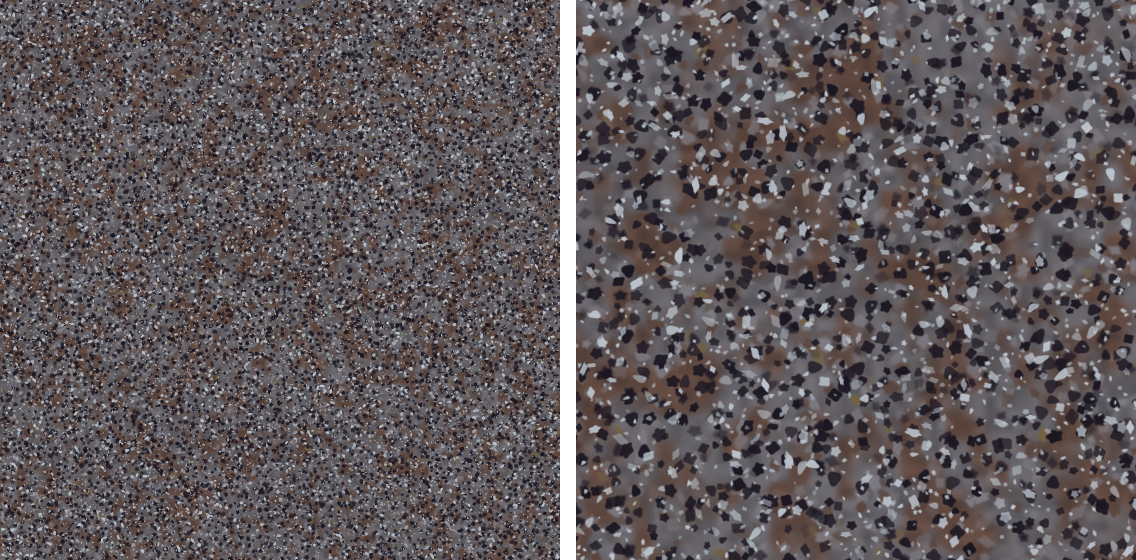
Left, the full canvas; right, a detail of the centre.
A WebGL 1 fragment shader for this texture:

```glsl
precision highp float;
// Speckled granite: brown-grey mottled ground with dark, pale and ochre grains.

#define DARK_CELLS 112.0
#define PALE_CELLS 112.0
#define SPECK_CELLS 190.0
#define DARK_SHARE 0.58
#define PALE_SHARE 0.36
#define SPECK_SHARE 0.30
#define EDGE 0.0007
#define BROWN vec3(0.355, 0.270, 0.240)
#define GREY vec3(0.385, 0.375, 0.395)
#define DARK vec3(0.105, 0.088, 0.130)
#define PALE vec3(0.730, 0.765, 0.800)
#define OCHRE vec3(0.450, 0.380, 0.260)

uniform vec2 u_resolution;

// Four random values per cell, without sine.
vec4 hash4(vec2 p) {
  vec4 q = fract(p.xyxy * vec4(0.1031, 0.1030, 0.0973, 0.1099));
  q += dot(q, q.wzxy + 33.33);
  return fract((q.xxyz + q.yzzw) * q.zywx);
}

float valueNoise(vec2 p) {
  vec2 cell = floor(p);
  vec2 f = fract(p);
  f = f * f * (3.0 - 2.0 * f);
  float low = mix(hash4(cell).x, hash4(cell + vec2(1.0, 0.0)).x, f.x);
  float high = mix(hash4(cell + vec2(0.0, 1.0)).x, hash4(cell + 1.0).x, f.x);
  return mix(low, high, f.y);
}

// Signed distance to an irregular, slightly stretched chip.
float chip(vec2 d, float radius, float stretch, vec2 shape) {
  float turn = shape.x * 6.2832;
  float c = cos(turn);
  float s = sin(turn);
  d = vec2(c * d.x + s * d.y, c * d.y - s * d.x) * vec2(1.0 / stretch, stretch);
  float angle = atan(d.y, d.x + 1e-7);
  float corners = 3.0 + floor(shape.y * 3.0);
  return length(d) - radius * (1.0 + 0.13 * cos(angle * corners + shape.y * 40.0));
}

// Lays one randomly placed chip over the ground in a share of the cells.
vec3 scatter(vec3 ground, vec2 uv, float cells, float share, vec2 radii,
             float stretch, vec3 color, float minOpacity, float edge, float seed) {
  vec2 home = floor(uv * cells);
  for (int y = -1; y <= 1; y++) {
    for (int x = -1; x <= 1; x++) {
      vec2 cell = home + vec2(float(x), float(y));
      vec4 place = hash4(cell + seed);
      vec4 look = hash4(cell + seed + 517.0);
      vec2 offset = uv - (cell + place.xy) / cells;
      float radius = mix(radii.x, radii.y, place.w);
      float d = chip(offset, radius, mix(1.0, stretch, look.z), look.xy);
      float cover = (1.0 - smoothstep(-edge, edge, d)) * step(place.z, share);
      ground = mix(ground, color, cover * mix(minOpacity, 1.0, look.w));
    }
  }
  return ground;
}

void main() {
  float size = min(u_resolution.x, u_resolution.y);
  vec2 uv = gl_FragCoord.xy / size;
  float edge = max(EDGE, 0.65 / size);

  // Mottled ground
  float patches = 0.65 * valueNoise(uv * 75.0 + 11.0) + 0.35 * valueNoise(uv * 32.0 + 71.0);
  float grain = valueNoise(uv * 150.0 + 23.0);
  float drift = valueNoise(uv * 9.0 + 47.0);
  vec3 color = mix(BROWN, GREY, smoothstep(0.25, 0.62, patches));
  color *= 0.83 + 0.28 * grain + 0.08 * drift;

  // Soft grains sunk below the surface
  color = scatter(color, uv, 90.0, 0.30, vec2(0.002, 0.0045), 1.4, BROWN, 0.3, edge * 2.0, 31.0);
  color = scatter(color, uv, 95.0, 0.38, vec2(0.002, 0.0045), 1.4, GREY * 1.28, 0.2, edge * 2.0, 83.0);
  color = scatter(color, uv, 80.0, 0.06, vec2(0.002, 0.004), 1.4, OCHRE, 0.4, edge * 1.5, 139.0);
  color = scatter(color, uv, 100.0, 0.20, vec2(0.002, 0.0035), 1.2, DARK, 0.2, edge * 2.0, 191.0);

  // Crisp grains at the surface
  color = scatter(color, uv, DARK_CELLS, DARK_SHARE, vec2(0.0018, 0.0041), 1.2, DARK, 0.65, edge, 241.0);
  color = scatter(color, uv, SPECK_CELLS, SPECK_SHARE, vec2(0.0006, 0.0014), 1.4, PALE, 0.4, edge, 307.0);
  color = scatter(color, uv, PALE_CELLS, PALE_SHARE, vec2(0.0012, 0.0033), 1.5, PALE, 0.45, edge, 367.0);

  gl_FragColor = vec4(color, 1.0);
}
```
